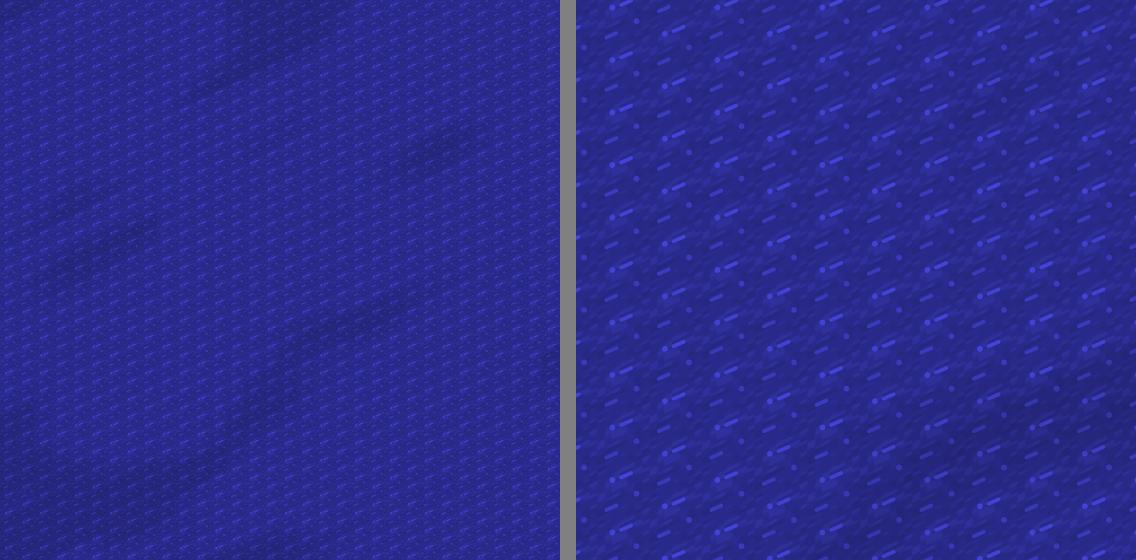
Left, the full canvas; right, a detail of the centre.
A Shadertoy shader for this texture:

```glsl
// Blue woven cloth: 32 x 32 cells, each column raised by half a cell so rows
// climb steeply. Every cell holds two dots, two tilted dashes and fine fibre
// flecks. Faint darker folds follow the slant, stepped in vertical strips.

const vec2 REPEATS = vec2(32.0, 32.0);   // cells across and down
const float SHEAR = 0.5;                 // rows climbed per column
const float PHASE = 0.25;                // vertical lattice offset
const vec2 GRAIN = vec2(7.0, 14.0);      // fibre flecks per cell

// Sizes are in cell widths, positions in slanted cell coordinates
const vec2 DOT_A = vec2(0.36, 0.76);
const vec2 DASH_A = vec2(0.62, 0.72);
const vec2 DOT_B = vec2(0.82, 0.27);
const vec2 DASH_B = vec2(0.34, 0.24);
const vec2 DASH_HALF = vec2(0.095, 0.042);
const float DOT_RADIUS = 0.055;
const float DASH_RADIUS = 0.036;
const float STRENGTH_B = 0.7;

const vec3 BASE = vec3(0.158, 0.160, 0.535);
const vec3 SHADE = vec3(0.148, 0.155, 0.498);
const vec3 FIBRE = vec3(0.188, 0.188, 0.610);
const vec3 GLINT = vec3(0.265, 0.265, 0.860);
const float FOLD_DEPTH = 0.10;
const float FOLD_SLOPE = 0.48;

float hash(vec2 p) {
    vec3 v = fract(vec3(p.xyx) * 0.1031);
    v += dot(v, v.yzx + 33.33);
    return fract((v.x + v.y) * v.z);
}

float noise(vec2 p) {
    vec2 i = floor(p), f = fract(p);
    f = f * f * (3.0 - 2.0 * f);
    vec2 e = vec2(0.0, 1.0);
    return mix(mix(hash(i), hash(i + e.yx), f.x),
               mix(hash(i + e.xy), hash(i + e.yy), f.x), f.y);
}

// Undo the lattice slant; the result is measured in cell widths.
vec2 fromCenter(vec2 cell, vec2 center) {
    vec2 d = cell - center;
    return vec2(d.x, (d.y + SHEAR * d.x) * REPEATS.x / REPEATS.y);
}

float coverage(float d, float pixel) {
    return clamp(0.5 - d / pixel, 0.0, 1.0);
}

float dotMask(vec2 cell, vec2 center, float pixel) {
    return coverage(length(fromCenter(cell, center)) - DOT_RADIUS, pixel);
}

float dashMask(vec2 cell, vec2 center, float pixel) {
    vec2 p = fromCenter(cell, center);
    float t = clamp(dot(p, DASH_HALF) / dot(DASH_HALF, DASH_HALF), -1.0, 1.0);
    return coverage(length(p - DASH_HALF * t) - DASH_RADIUS, pixel);
}

// Crisp fibre flecks that repeat identically in every cell.
float grain(vec2 cell) {
    vec2 g = cell * GRAIN;
    vec2 i = floor(g), f = smoothstep(0.25, 0.75, fract(g));
    vec2 e = vec2(0.0, 1.0);
    return mix(mix(hash(mod(i, GRAIN)), hash(mod(i + e.yx, GRAIN)), f.x),
               mix(hash(mod(i + e.xy, GRAIN)), hash(mod(i + e.yy, GRAIN)), f.x), f.y);
}

// Sparse dark creases, held nearly constant across each strip.
float folds(vec2 uv) {
    float x = uv.x * REPEATS.x;
    float strip = (floor(x) + smoothstep(0.9, 1.0, fract(x))) / REPEATS.x;
    float along = uv.y - FOLD_SLOPE * uv.x;
    vec2 p = vec2(strip * 4.0 + 3.0, along * 9.0 + 14.0);
    float n = 0.6 * noise(p) + 0.4 * noise(p * 2.3 + 17.0);
    float leftBias = 0.12 * (1.0 - smoothstep(0.0, 0.6, uv.x));
    return smoothstep(0.58, 0.82, n + leftBias);
}

void mainImage(out vec4 fragColor, in vec2 fragCoord) {
    vec2 uv = fragCoord / iResolution.xy;
    float pixel = REPEATS.x / iResolution.x;

    // Slanted lattice
    vec2 q = uv * REPEATS;
    q.y += PHASE - SHEAR * q.x;
    vec2 id = floor(q), cell = fract(q);

    // Cloth ground: slanted light band and fibre flecks
    float band = 0.5 + 0.5 * cos(6.2832 * (cell.y - 0.70));
    float tone = 0.68 * grain(cell) + 0.32 * band;
    vec3 color = mix(SHADE, BASE, smoothstep(0.18, 0.42, tone));
    color = mix(color, FIBRE, smoothstep(0.56, 0.80, tone));

    // Bright dots and dashes
    float first = max(dotMask(cell, DOT_A, pixel), dashMask(cell, DASH_A, pixel));
    float second = max(dotMask(cell, DOT_B, pixel), dashMask(cell, DASH_B, pixel));
    float strength = mix(0.85, 1.0, hash(id + 71.0));
    color = mix(color, GLINT, strength * max(first, STRENGTH_B * second));

    // Folds
    color *= 1.0 - FOLD_DEPTH * folds(uv);
    fragColor = vec4(color, 1.0);
}
```
